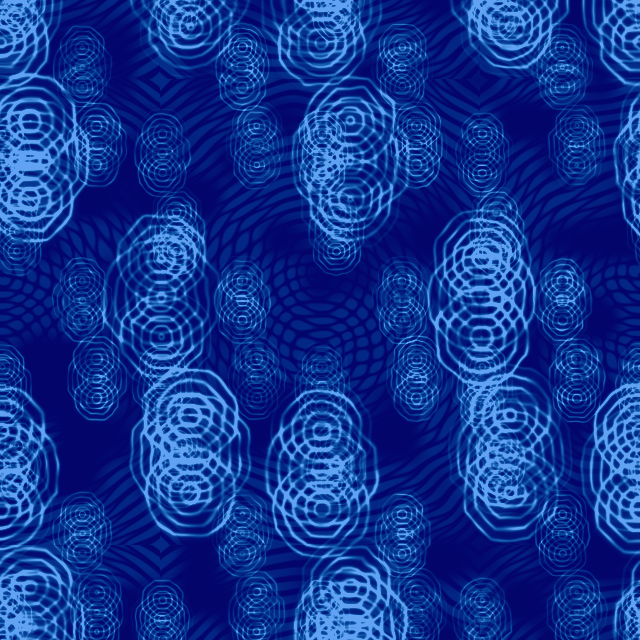
This pattern is drawn by a WebGL 1 fragment shader. Its source:

```glsl
precision highp float;

uniform vec2 u_resolution;

#define NAVY vec3(0.01, 0.02, 0.42)
#define DEEP vec3(0.01, 0.14, 0.51)
#define ROYAL vec3(0.03, 0.25, 0.60)
#define AZURE vec3(0.08, 0.36, 0.69)
#define SKY vec3(0.23, 0.51, 0.82)
#define ICE vec3(0.38, 0.64, 0.95)
#define CELLS_ACROSS 4.0
#define ROW_HEIGHT 1.458
#define RING_SPACING 0.0625
#define LARGE_GAIN 3.4
#define SMALL_GAIN 1.8
#define WEB_GAIN 1.1

const float PI = 3.14159265;

float hash(vec2 p) {
  return fract(sin(dot(p, vec2(127.1, 311.7))) * 43758.5453);
}

float noise(vec2 p) {
  vec2 i = floor(p);
  vec2 f = fract(p);
  f = f * f * (3.0 - 2.0 * f);
  return mix(mix(hash(i), hash(i + vec2(1.0, 0.0)), f.x),
             mix(hash(i + vec2(0.0, 1.0)), hash(i + vec2(1.0, 1.0)), f.x), f.y);
}

// Distance halfway between a circle and an octagon
float roundedOctagon(vec2 p) {
  vec2 a = abs(p);
  float octagon = max(max(a.x, a.y), (a.x + a.y) * 0.7071);
  return mix(length(p), octagon, 0.55);
}

// Staggered lattice of ripple sets
vec2 setCentre(vec2 cell) {
  float side = 2.0 * mod(cell.x + cell.y, 2.0) - 1.0;
  float odd = mod(cell.x, 2.0);
  return vec2(cell.x + 0.10 - 0.09 * side,
              cell.y * ROW_HEIGHT + 1.24 + 0.24 * side + 0.38 * odd);
}

// Three overlapping stacks of concentric rings
float rippleSet(vec2 p, float wobble, float seed) {
  float sum = 0.0;
  for (int k = -1; k <= 1; k++) {
    float level = float(k);
    float outer = abs(level);
    float radius = mix(0.395, 0.32, outer);
    float d = roundedOctagon(p - vec2(0.0, 0.245 * level)) + wobble;
    float spacing = RING_SPACING * (0.92 + 0.25 * fract(seed * 7.0 + level * 0.37));
    float wave = 0.5 + 0.5 * cos(2.0 * PI * (d / spacing - seed));
    float inside = 1.0 - smoothstep(radius - 0.035, radius, d);
    float line = pow(wave, 3.5);
    sum += inside * mix(0.85, 1.0, outer) * (line + 0.1 * fract(seed * 13.0));
  }
  return sum;
}

float ripples(vec2 p) {
  float wobble = 0.022 * (noise(p * 11.0) - 0.5);
  float streaks = mix(0.35, 1.65, noise(p * vec2(8.0, 10.0) + 31.0));
  vec2 home = floor(vec2(p.x, (p.y - 1.24) / ROW_HEIGHT));
  float sum = 0.0;
  for (int j = -1; j <= 1; j++) {
    for (int i = -1; i <= 1; i++) {
      vec2 cell = home + vec2(float(i), float(j));
      float seed = hash(cell + 5.0);
      sum += rippleSet(p - setCentre(cell), wobble, seed) * mix(0.75, 1.25, seed);
    }
  }
  return sum * streaks;
}

// Faint cells where two wide ring systems cross
float web(vec2 p) {
  vec2 period = vec2(2.0, 2.0 * ROW_HEIGHT);
  vec2 q = mod(p - vec2(2.0, 1.95) + 0.5 * period, period) - 0.5 * period;
  q += 0.06 * (vec2(noise(p * 5.0), noise(p * 5.0 + 17.0)) - 0.5);
  float upper = sin(PI * length(q - vec2(0.0, 0.25)) / 0.08);
  float lower = sin(PI * length(q + vec2(0.0, 0.25)) / 0.08);
  float patches = smoothstep(0.2, 0.75, noise(p * 4.0 + 9.0));
  return smoothstep(0.08, 0.6, abs(upper * lower)) * patches;
}

vec3 blueRamp(float v) {
  vec3 c = mix(NAVY, DEEP, clamp(v, 0.0, 1.0));
  c = mix(c, ROYAL, clamp(v - 1.0, 0.0, 1.0));
  c = mix(c, AZURE, clamp(v - 2.0, 0.0, 1.0));
  c = mix(c, SKY, clamp(v - 3.0, 0.0, 1.0));
  return mix(c, ICE, clamp(v - 4.0, 0.0, 1.0));
}

void main() {
  vec2 uv = gl_FragCoord.xy / u_resolution;
  vec2 p = vec2(uv.x, 1.0 - uv.y) * CELLS_ACROSS;

  // The small ripples repeat the large lattice at half size
  float large = LARGE_GAIN * ripples(p);
  float small = SMALL_GAIN * ripples(2.0 * p + vec2(-0.02, 1.02));
  gl_FragColor = vec4(blueRamp(large + small + WEB_GAIN * web(p)), 1.0);
}
```
